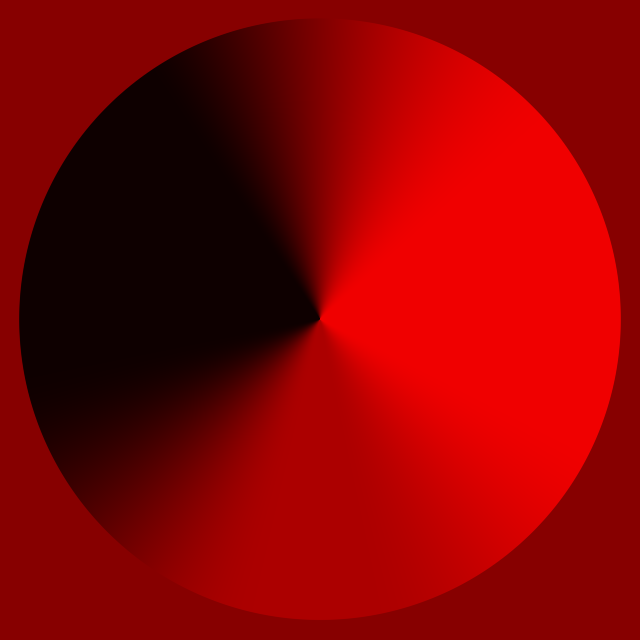
Give the GLSL for this background, as a three.js fragment shader.

```glsl
// A large disc on a dark red ground, shaded by a conic sweep around its centre.
// The sweep runs counter-clockwise from bright red through near black to mid red
// and back to bright, with one smooth ramp joining each pair of tones.

#define DISC_CENTER vec2(0.5, 0.5013)
#define DISC_RADIUS 0.470
#define EDGE_SOFTNESS 0.001
#define GROUND_RED 0.53
#define BRIGHT_RED 0.943
#define DARK_RED 0.056
#define MID_RED 0.673
#define FADE_GAMMA 0.75
// Start and end of each ramp, in degrees from the right
#define FADE_TO_DARK vec2(38.0, 124.0)
#define RISE_TO_MID vec2(190.0, 258.0)
#define RISE_TO_BRIGHT vec2(278.0, 337.0)

varying vec2 vUv;

// Linear progress through an angular range, held at both ends
float progress(vec2 range, float angle) {
  return clamp((angle - range.x) / (range.y - range.x), 0.0, 1.0);
}

float ease(float t) {
  return t * t * (3.0 - 2.0 * t);
}

// Red level of the conic sweep at an angle from 0 to 360
float sweepRed(float angle) {
  // The first ramp lingers on its bright side
  float light = ease(pow(1.0 - progress(FADE_TO_DARK, angle), FADE_GAMMA));
  float red = mix(DARK_RED, BRIGHT_RED, light);
  red = mix(red, MID_RED, ease(progress(RISE_TO_MID, angle)));
  return mix(red, BRIGHT_RED, ease(progress(RISE_TO_BRIGHT, angle)));
}

void main() {
  vec2 offset = vUv - DISC_CENTER;
  float dist = length(offset);

  // Angle around the centre; atan is undefined at the exact centre
  float angle = dist > 0.00001 ? mod(degrees(atan(offset.y, offset.x)), 360.0) : 180.0;

  // Disc over ground, with a softened rim
  float disc = 1.0 - smoothstep(-EDGE_SOFTNESS, EDGE_SOFTNESS, dist - DISC_RADIUS);
  float red = mix(GROUND_RED, sweepRed(angle), disc);

  gl_FragColor = vec4(red, 0.0, 0.0, 1.0);
}
```
